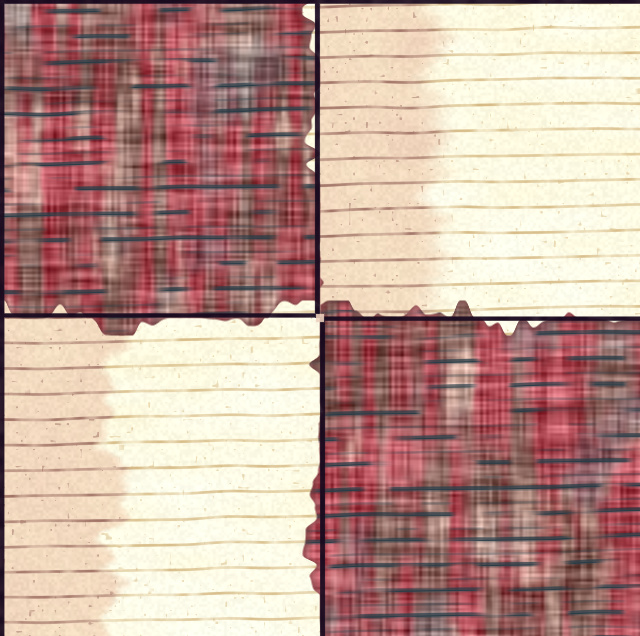
This pattern is drawn by a WebGL 1 fragment shader. Its source:

```glsl
precision highp float;
// Two-by-two checker of worn red weave and ruled cream paper with dark seams.
uniform vec2 u_resolution;

float hash(vec2 p) {
  vec3 q = fract(vec3(p.xyx) * 0.1031);
  q += dot(q, q.yzx + 33.33);
  return fract((q.x + q.y) * q.z);
}

float noise(vec2 p) {
  vec2 i = floor(p), f = fract(p);
  f = f * f * (3.0 - 2.0 * f);
  return mix(mix(hash(i), hash(i + vec2(1.0, 0.0)), f.x),
             mix(hash(i + vec2(0.0, 1.0)), hash(i + 1.0), f.x), f.y);
}

float fbm(vec2 p) {
  float sum = 0.0, amp = 0.5;
  for (int k = 0; k < 4; k++) {
    sum += amp * noise(p);
    p = p * 2.03 + 17.3;
    amp *= 0.5;
  }
  return sum / 0.9375;
}

// Antialiased band of a given half width around distance zero
float band(float d, float halfWidth, float px) {
  return 1.0 - smoothstep(halfWidth - px * 0.5, halfWidth + px, abs(d));
}

// Signed, scalloped displacement of a worn edge
float wornEdge(float t, float seed) {
  float lump = noise(vec2(t * 9.0, seed)) - 0.5;
  float tooth = noise(vec2(t * 27.0, seed + 5.0)) - 0.5;
  float raw = lump * 1.3 + tooth * 0.7;
  return 0.055 * sign(raw) * smoothstep(0.06, 0.55, abs(raw));
}

// Slightly tilted, wavering rules; spacing is in cell units
float rules(vec2 p, float spacing, float halfWidth, float px) {
  float y = p.y + 0.018 * p.x + 0.008 * (noise(p * vec2(7.0, 3.0)) - 0.5);
  float d = (fract(y / spacing) - 0.5) * spacing;
  return band(d, halfWidth, px);
}

vec3 wovenCloth(vec2 p, float px) {
  float patches = fbm(p * vec2(5.0, 4.0) + 3.0);
  float warp = noise(p * vec2(26.0, 2.5) + 9.0);
  float weft = noise(p * vec2(4.0, 52.0) + 21.0);
  float fineWarp = noise(p * vec2(105.0, 9.0));
  float fineWeft = noise(p * vec2(12.0, 120.0));
  vec3 c = mix(vec3(0.73, 0.33, 0.37), vec3(0.49, 0.35, 0.32),
               smoothstep(0.35, 0.7, patches * 0.55 + warp * 0.45));
  // Pale rubbed spots and cool faded patches
  float rubbed = smoothstep(0.55, 0.85, fbm(p * vec2(9.0, 5.0) + 40.0) + 0.2 * (warp - 0.5));
  c = mix(c, vec3(0.84, 0.69, 0.63), rubbed * 0.75);
  float cool = smoothstep(0.5, 0.8, fbm(p * vec2(6.0, 4.0) + 71.0));
  c = mix(c, vec3(0.42, 0.43, 0.45), cool * 0.5);
  // Thread relief
  c += 0.20 * (weft - 0.5) + 0.16 * (warp - 0.5);
  c += 0.22 * (fineWarp - 0.5) + 0.20 * (fineWeft - 0.5);
  // Dark broken weft threads
  float breaks = smoothstep(0.3, 0.65, noise(p * vec2(11.0, 24.0) + 8.0));
  float threads = rules(p, 0.08, 0.005, px) + 0.45 * rules(p + 0.013, 0.04, 0.003, px);
  return mix(c, vec3(0.16, 0.24, 0.28), clamp(threads * breaks * 0.75, 0.0, 1.0));
}

vec3 ruledPaper(vec2 p, float px) {
  vec2 cell = floor(p), f = fract(p);
  float ragged = 0.36 + 0.2 * (fbm(p * vec2(5.0, 13.0) + 13.0) - 0.5);
  float softness = mix(0.07, 0.025, cell.y);
  float bleached = smoothstep(-softness, softness, f.x - ragged);
  vec3 tint = mix(vec3(0.93, 0.81, 0.72), vec3(0.97, 0.90, 0.78), fbm(p * 7.0));
  vec3 white = mix(vec3(1.0, 1.0, 0.94), vec3(0.99, 0.96, 0.82), noise(p * vec2(5.0, 13.0)) * 0.6);
  vec3 c = mix(tint, white, bleached);
  c += 0.06 * (noise(p * 115.0) - 0.5);
  // Faded rules and scattered specks
  vec3 ink = mix(vec3(0.58, 0.39, 0.35), vec3(0.82, 0.70, 0.48), bleached);
  float wear = 0.25 + 0.65 * noise(p * vec2(28.0, 15.0));
  c = mix(c, ink, rules(p, 0.08, 0.0035, px) * wear);
  float speck = smoothstep(0.88, 0.98, noise(p * 75.0 + 4.0));
  return mix(c, ink, speck * 0.45);
}

void main() {
  vec2 uv = gl_FragCoord.xy / u_resolution;
  vec2 p = 2.0 * vec2(uv.x, 1.0 - uv.y);
  float px = 2.0 / min(u_resolution.x, u_resolution.y);
  vec2 q = p - 1.0;

  // Checker with scalloped boundaries: chips in cloth, stains on paper
  vec2 edge = q + vec2(wornEdge(p.y, 2.5), wornEdge(p.x, 31.5));
  vec2 side = clamp(edge / (2.0 * px) + 0.5, 0.0, 1.0);
  float clothMask = mix(1.0 - side.x, side.x, side.y);
  vec3 cloth = wovenCloth(p, px);
  float rim = 1.0 - smoothstep(0.0, 0.03, min(abs(edge.x), abs(edge.y)));
  cloth = mix(cloth, vec3(0.46, 0.26, 0.27), rim * 0.5);
  vec3 c = mix(ruledPaper(p, px), cloth, clothMask);

  // Offset centre seams, left and top borders, pale gap at the crossing
  vec2 offset = vec2(q.y < 0.0 ? -0.008 : 0.008, q.x < 0.0 ? -0.008 : 0.002);
  float seam = max(band(q.x - offset.x, 0.007, px), band(q.y - offset.y, 0.006, px));
  seam = max(seam, max(band(p.x, 0.013, px), band(p.y, 0.011, px)));
  float gap = band(max(abs(q.x), abs(q.y)), 0.012, px);
  c = mix(c, vec3(0.10, 0.04, 0.12), seam * (0.9 + 0.1 * noise(p * 40.0)));
  c = mix(c, vec3(0.93, 0.82, 0.74), gap * 0.9);
  gl_FragColor = vec4(clamp(c, 0.0, 1.0), 1.0);
}
```
